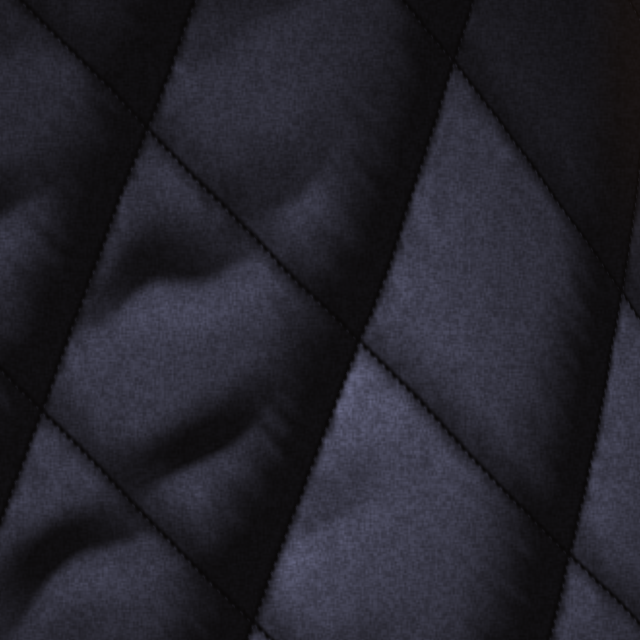
This texture is drawn by a Shadertoy shader. Its source:

```glsl
float hash(vec2 p) {
    p = fract(p * vec2(0.1031, 0.1137));
    p += dot(p, p.yx + 33.33);
    return fract((p.x + p.y) * p.x * 17.3);
}

float noise(vec2 p) {
    vec2 c = floor(p), f = fract(p);
    f = f * f * (3.0 - 2.0 * f);
    return mix(mix(hash(c), hash(c + vec2(1, 0)), f.x),
               mix(hash(c + vec2(0, 1)), hash(c + vec2(1, 1)), f.x), f.y);
}

// Skewed diamond lattice, squeezed where the cloth turns away at the right
vec2 quiltCoords(vec2 p) {
    float turn = pow(max(p.x, 0.0), 2.0) * (p.x + p.y);
    return vec2(2.196 * p.x - 0.826 * p.y + 2.0 * turn,
                -1.658 * p.x - 1.643 * p.y - 2.4 * turn);
}

// Stitched groove: x is the dark line, y the thread catching light
vec2 seam(float across, float along) {
    float stitch = cos(6.2832 * 30.0 * along);
    float d = (across - round(across)) / 2.34 - 0.001 * stitch;
    float groove = exp(-pow(d / 0.0042, 2.0)) * (0.82 + 0.18 * stitch);
    float thread = exp(-pow((d - 0.0038) / 0.0016, 2.0)) * smoothstep(0.1, 0.8, -stitch);
    return vec2(groove, thread);
}

// Diagonal creases across one padded cell: dark hollow, then a lit ridge
float creases(vec2 f, vec2 cell, vec2 p) {
    float sum = 0.0;
    float slant = f.x + 0.63 * f.y + 0.14 * (noise(p * 9.0 + 20.0) - 0.5);
    for (int k = 1; k <= 3; k++) {
        float n = float(k);
        float r = hash(cell + 17.0 * n + 40.0);
        float d = slant - 0.5 * n - 0.08 * (r - 0.5);
        float hollow = smoothstep(-0.24, -0.06, d) * (1.0 - smoothstep(0.0, 0.06, d));
        float ridge = exp(-pow((d - 0.12) / 0.07, 2.0));
        float span = exp(-pow((f.y - 0.33 * n) / 0.34, 2.0));
        sum += span * (0.85 + 0.3 * r) * (0.42 * ridge - 0.98 * hollow);
    }
    return max(sum, -0.95);
}

void mainImage(out vec4 fragColor, in vec2 fragCoord) {
    vec2 uv = fragCoord / iResolution.xy;
    vec2 p = uv - vec2(0.56, 0.469);
    vec2 wobble = vec2(noise(uv * 7.0), noise(uv * 7.0 + 31.0)) - 0.5;
    wobble += 0.2 * (vec2(noise(uv * 45.0), noise(uv * 45.0 + 13.0)) - 0.5);
    vec2 q = quiltCoords(p + 0.008 * wobble);
    vec2 cell = floor(q), f = fract(q);

    // Padded cell: lit along its left seam, falling into shadow at the right
    float pucker = noise(vec2(q.y * 26.0, q.x * 6.0));
    float tone = (1.14 - 0.62 * f.x) * (1.0 - smoothstep(0.6, 0.98, f.x + 0.08 * (pucker - 0.5)));
    tone *= mix(0.3, 1.0, smoothstep(0.0, 0.02 + 0.04 * pucker, f.x));
    tone *= mix(0.5, 1.0, smoothstep(0.0, 0.07, f.y));
    tone *= 1.0 - 0.5 * smoothstep(0.8, 1.0, f.y);
    tone *= 0.9 + 0.2 * hash(cell + 60.0);
    tone *= cell.x < -1.5 && cell.y > -0.5 ? 1.5 : 1.0;

    // Creases gather on the left, smooth cloth on the right
    float slack = (1.0 - smoothstep(-0.2, 0.12, p.x))
                * (1.0 - 0.6 * smoothstep(0.1, 0.4, p.y));
    tone *= 1.0 + slack * creases(f, cell, p);

    // Soft light from the front
    vec2 away = p - vec2(0.0, -0.12);
    tone *= exp(-1.8 * dot(away, away));
    tone *= cell.y < -1.5 ? 0.5 : 1.0;

    // Short puckers by the seams and broad mottling
    float nearSeam = exp(-10.0 * min(min(f.x, 1.0 - f.x), min(f.y, 1.0 - f.y)));
    float gather = noise(vec2(q.x + q.y, q.x - q.y) * 15.0 + 50.0) - 0.5;
    tone *= 1.0 + (0.1 + 0.45 * nearSeam) * gather;
    tone *= 0.9 + 0.2 * noise(uv * vec2(9.0, 5.0) + 8.0);

    // Wider contrast, with a gentle shoulder on the highlights
    tone = max(1.34 * tone - 0.09 - 0.16 * tone * tone, -0.02);

    // Stitched seams
    vec2 steep = seam(q.x, q.y), shallow = seam(q.y, q.x);
    float groove = max(steep.x, shallow.x);
    tone = mix(tone, -0.14, groove);
    tone += 0.17 * max(steep.y, shallow.y);

    // Fine woven grain
    float weave = noise(uv * vec2(330.0, 150.0)) + noise(uv * vec2(150.0, 330.0) + 70.0) - 1.0;
    tone += weave * (0.08 + 0.2 * max(tone, 0.0)) * (1.0 - 0.6 * groove);

    vec3 shadow = vec3(0.062, 0.057, 0.066);
    vec3 sheen = vec3(0.245, 0.245, 0.308);
    vec3 color = mix(shadow, sheen, tone);
    color += vec3(0.035, 0.02, 0.01) * smoothstep(0.9, 1.0, uv.x) * smoothstep(0.5, 0.9, uv.y);
    fragColor = vec4(color, 1.0);
}
```
